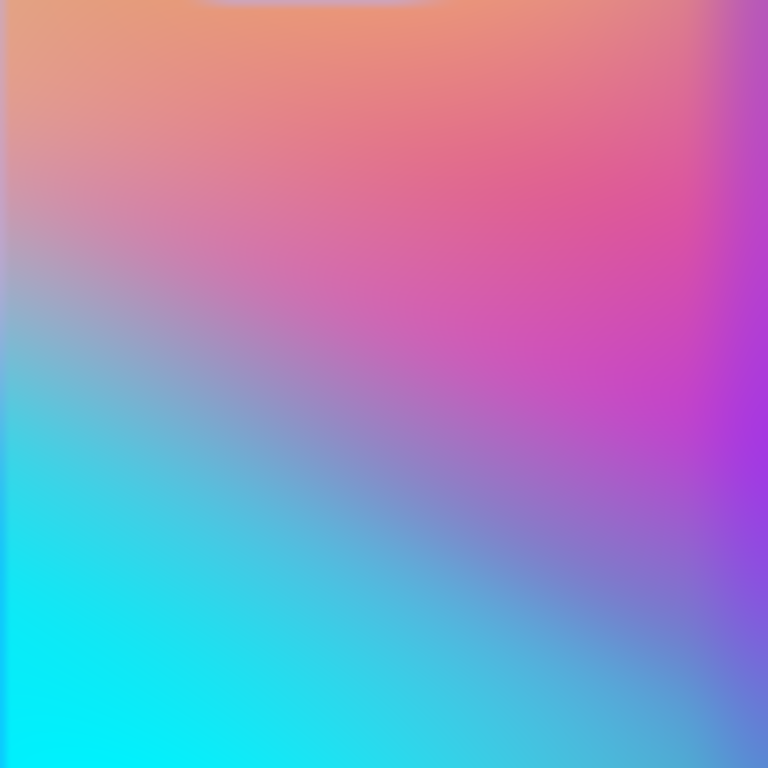
Give the GLSL for this background, as a Shadertoy shader.

```glsl
// A soft mesh gradient: peach and rose above, cyan below, violet at the right.
// Four vertical colour ramps bend around a diagonal crease, are joined across
// the canvas by a cubic, and are softened before thin edge tints are added.

const int STOPS = 7;              // three steps above the crease, three below
const float CREASE_LEFT = 0.36;   // crease depth at the left, from the top
const float CREASE_SLOPE = 0.53;
const float SOFTNESS = 0.05;      // vertical blur radius
const int BLUR_TAPS = 4;          // taps on each side of the centre

// Ramps from top to bottom, evenly spaced from left to right
const vec3 LEFT_RAMP[STOPS] = vec3[STOPS](
    vec3(0.89, 0.64, 0.52), vec3(0.89, 0.62, 0.55), vec3(0.83, 0.59, 0.66),
    vec3(0.66, 0.66, 0.77),
    vec3(0.24, 0.83, 0.90), vec3(0.04, 0.92, 0.97), vec3(0.00, 0.94, 0.99));
const vec3 MID_LEFT_RAMP[STOPS] = vec3[STOPS](
    vec3(0.91, 0.60, 0.47), vec3(0.89, 0.51, 0.55), vec3(0.82, 0.45, 0.69),
    vec3(0.54, 0.60, 0.78),
    vec3(0.31, 0.76, 0.88), vec3(0.15, 0.86, 0.93), vec3(0.06, 0.92, 0.97));
const vec3 MID_RIGHT_RAMP[STOPS] = vec3[STOPS](
    vec3(0.91, 0.57, 0.49), vec3(0.88, 0.39, 0.56), vec3(0.81, 0.33, 0.74),
    vec3(0.49, 0.51, 0.79),
    vec3(0.36, 0.66, 0.85), vec3(0.28, 0.75, 0.88), vec3(0.24, 0.79, 0.89));
const vec3 RIGHT_RAMP[STOPS] = vec3[STOPS](
    vec3(0.82, 0.43, 0.59), vec3(0.85, 0.30, 0.69), vec3(0.70, 0.22, 0.86),
    vec3(0.40, 0.51, 0.82),
    vec3(0.37, 0.54, 0.81), vec3(0.34, 0.57, 0.81), vec3(0.30, 0.61, 0.80));

const vec3 VIOLET = vec3(0.55, 0.20, 0.95);
const vec3 LAVENDER = vec3(0.76, 0.67, 0.86);
const vec3 AZURE = vec3(0.08, 0.66, 1.00);
const float VIOLET_START = 0.88;
const float RIM_WIDTH = 0.016;

// Weights of the cubic through four evenly spaced columns
vec4 columnWeights(float x) {
    float p = 3.0 * x;
    float a = p - 1.0, b = p - 2.0, c = p - 3.0;
    return vec4(-a * b * c / 6.0, p * b * c / 2.0, -p * a * c / 2.0, p * a * b / 6.0);
}

// Colour at a depth below the top, with the ramps stretched to the crease
vec3 meshColor(float depth, float crease, vec4 weights) {
    float above = depth / crease;
    float below = (depth - crease) / (1.0 - crease);
    float t = 3.0 * (depth < crease ? above : 1.0 + below);
    int i = int(clamp(floor(t), 0.0, float(STOPS - 2)));
    float f = t - float(i);
    return weights.x * mix(LEFT_RAMP[i], LEFT_RAMP[i + 1], f)
         + weights.y * mix(MID_LEFT_RAMP[i], MID_LEFT_RAMP[i + 1], f)
         + weights.z * mix(MID_RIGHT_RAMP[i], MID_RIGHT_RAMP[i + 1], f)
         + weights.w * mix(RIGHT_RAMP[i], RIGHT_RAMP[i + 1], f);
}

void mainImage(out vec4 fragColor, in vec2 fragCoord) {
    vec2 uv = fragCoord / iResolution.xy;
    float depth = 1.0 - uv.y;
    float crease = CREASE_LEFT + CREASE_SLOPE * uv.x;
    vec4 weights = columnWeights(uv.x);

    // Softened mesh
    vec3 color = vec3(0.0);
    for (int k = -BLUR_TAPS; k <= BLUR_TAPS; k++) {
        float offset = SOFTNESS * float(k) / float(BLUR_TAPS);
        color += meshColor(depth + offset, crease, weights);
    }
    color /= float(2 * BLUR_TAPS + 1);

    // Violet glow along the right edge, weaker near the bottom
    float violet = smoothstep(VIOLET_START, 1.0, uv.x);
    color = mix(color, VIOLET, violet * mix(0.38, 0.18, smoothstep(0.7, 0.95, depth)));

    // Thin rims on the left edge and part of the top edge
    vec3 rimColor = mix(LAVENDER, AZURE, smoothstep(0.3, 0.75, depth));
    float leftRim = 1.0 - smoothstep(0.0, RIM_WIDTH, uv.x);
    color = mix(color, rimColor, 0.5 * leftRim);
    float topSpan = smoothstep(0.23, 0.31, uv.x) * (1.0 - smoothstep(0.50, 0.61, uv.x));
    float topRim = 1.0 - smoothstep(0.0, RIM_WIDTH, depth);
    color = mix(color, LAVENDER, 0.65 * topRim * topSpan);

    fragColor = vec4(clamp(color, 0.0, 1.0), 1.0);
}
```
